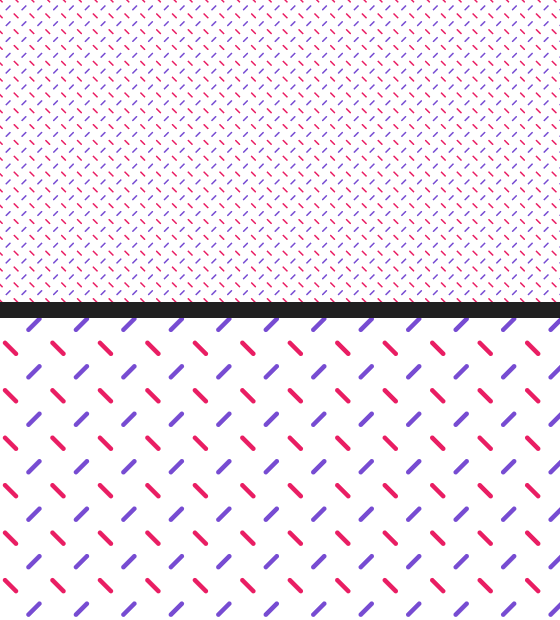
Top: the whole. Bottom: its middle third, enlarged.
Give the GLSL for this pattern, as a Shadertoy shader.

```glsl
// Two interleaved square lattices of short round-capped dashes, pink and violet, on white.
#define REPEATS_ACROSS 35.39
#define PINK_ORIGIN vec2(0.018, 0.0)
#define VIOLET_ORIGIN vec2(0.512, 0.495)
#define HALF_SPAN 0.115
#define STROKE_RADIUS 0.0475
#define PAPER vec3(1.0)
#define PINK vec3(0.914, 0.118, 0.388)
#define VIOLET vec3(0.465, 0.30, 0.825)

// Signed distance to a round-capped dash centred on the origin.
float dashDistance(vec2 p, vec2 halfDash) {
    float along = clamp(dot(p, halfDash) / dot(halfDash, halfDash), -1.0, 1.0);
    return length(p - along * halfDash) - STROKE_RADIUS;
}

// Coverage of a dash repeated once per unit cell.
float dashLattice(vec2 p, vec2 origin, vec2 direction, float pixel) {
    vec2 cell = fract(p - origin + 0.5) - 0.5;
    float d = dashDistance(cell, direction * HALF_SPAN);
    return clamp(0.5 - d / pixel, 0.0, 1.0);
}

void mainImage(out vec4 fragColor, in vec2 fragCoord) {
    // Cell units, measured from the top left corner
    float pixel = REPEATS_ACROSS / iResolution.x;
    vec2 p = vec2(fragCoord.x, iResolution.y - fragCoord.y) * pixel;

    // Falling pink dashes, rising violet dashes
    float pinkInk = dashLattice(p, PINK_ORIGIN, vec2(1.0, 1.0), pixel);
    float violetInk = dashLattice(p, VIOLET_ORIGIN, vec2(1.0, -1.0), pixel);

    vec3 color = mix(PAPER, PINK, pinkInk);
    color = mix(color, VIOLET, violetInk);
    fragColor = vec4(color, 1.0);
}
```
